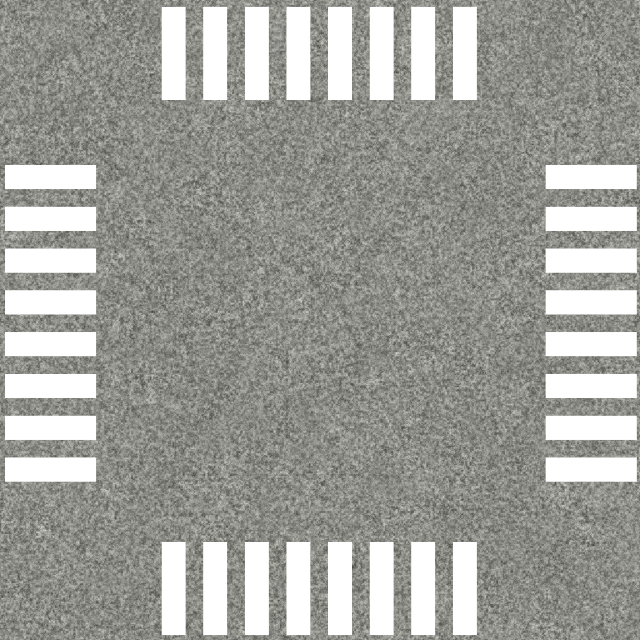
This texture is drawn by a three.js fragment shader. Its source:

```glsl
// Grey asphalt road junction seen from above, with a white zebra crossing on each side.
varying vec2 vUv;

float hash(vec2 cell) {
  vec3 h = fract(cell.xyx * vec3(0.1031, 0.1030, 0.0973));
  h += dot(h, h.yzx + 33.33);
  return fract((h.x + h.y) * h.z);
}

float valueNoise(vec2 p) {
  vec2 cell = floor(p);
  vec2 f = fract(p);
  f = f * f * (3.0 - 2.0 * f);
  float low = mix(hash(cell), hash(cell + vec2(1.0, 0.0)), f.x);
  float high = mix(hash(cell + vec2(0.0, 1.0)), hash(cell + 1.0), f.x);
  return mix(low, high, f.y);
}

// Eight bars in a row along x: first centre, spacing, and half size of a bar
float zebra(vec2 p, float first, float spacing, vec2 halfSize) {
  float index = clamp(floor((p.x - first) / spacing + 0.5), 0.0, 7.0);
  p.x -= first + index * spacing;
  vec2 edge = abs(p) - halfSize;
  return 1.0 - smoothstep(-0.0008, 0.0008, max(edge.x, edge.y));
}

vec3 asphalt(vec2 p) {
  // Fine grain at several sizes, stronger inside soft blotches
  float grain = 0.6 * (valueNoise(p * 310.0) - 0.5);
  grain += 0.35 * (valueNoise(p * 205.0 + 37.0) - 0.5);
  grain += 0.35 * (hash(floor(p * 512.0) + 91.0) - 0.5);
  float blotch = valueNoise(p * 34.0 + 11.0);
  float shade = grain * (0.3 + 0.16 * blotch);

  // Broad wear and scattered pale patches
  shade += 0.022 * (valueNoise(p * 9.0 + 5.0) - 0.5);
  shade += 0.03 * smoothstep(0.78, 0.95, valueNoise(p * 42.0 + 70.0));

  // Faint seam across the lower part
  float seam = 1.0 - smoothstep(0.0005, 0.0016, abs(p.y - 0.2578));
  seam *= smoothstep(0.27, 0.30, p.x) * (1.0 - smoothstep(0.58, 0.64, p.x));
  shade -= 0.05 * seam;
  return vec3(0.541, 0.546, 0.520) + shade * vec3(1.0, 1.0, 0.98);
}

void main() {
  vec2 p = vUv;

  // Mirror each pair of crossings about the middle of the junction
  vec2 endPair = vec2(p.x, abs(p.y - 0.4985) - 0.4181);
  vec2 sidePair = vec2(p.y, abs(p.x - 0.5014) - 0.4223);
  float paint = zebra(endPair, 0.2713, 0.0650, vec2(0.0187, 0.0728));
  paint = max(paint, zebra(sidePair, 0.2663, 0.0653, vec2(0.0189, 0.0712)));

  gl_FragColor = vec4(mix(asphalt(p), vec3(1.0), paint), 1.0);
}
```
